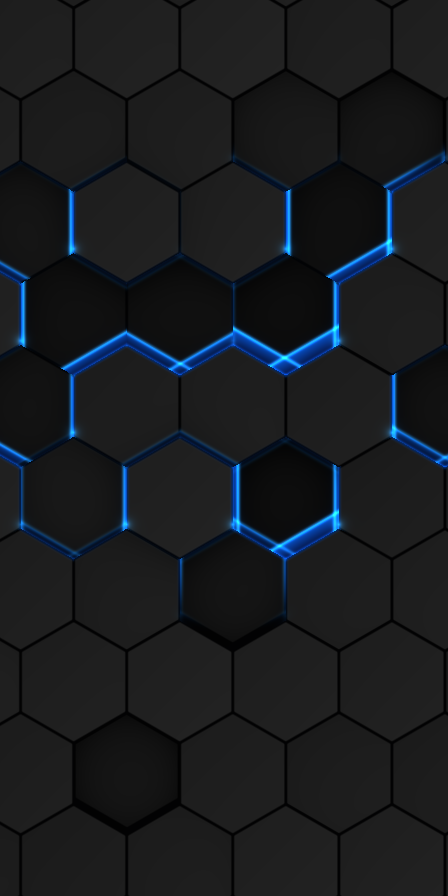
Write a WebGL 2 fragment shader that draws this background.

```glsl
#version 300 es
precision highp float;
// Dark hexagonal tiles at uneven heights, with blue light in the deep gaps.

uniform vec2 u_resolution;
out vec4 fragColor;

const float TILE_WIDTH = 0.2368;         // share of the canvas width
const vec2 FIRST_TILE = vec2(0.638, 0.068);
const float ROW_STEP = 0.8660254;        // in tile widths
const float SIXTH_TURN = 1.0471976;

const vec3 FACE = vec3(0.122);
const vec3 GAP = vec3(0.008, 0.008, 0.010);
const vec3 NAVY = vec3(0.015, 0.07, 0.25);
const vec3 BLUE = vec3(0.02, 0.30, 0.76);
const vec3 SPARK = vec3(0.12, 0.62, 1.0);

// Sunken tiles: column, row, depth (negative depth is raised)
const int WELL_COUNT = 15;
const vec3 WELLS[WELL_COUNT] = vec3[WELL_COUNT](
    vec3(0, 8, 0.25), vec3(1, 8, 0.5), vec3(-2, 7, 0.55),
    vec3(-1, 7, -0.2), vec3(1, 7, 0.8), vec3(-2, 6, 0.75),
    vec3(-1, 6, 0.7), vec3(0, 6, 1.0), vec3(-2, 5, 0.6),
    vec3(2, 5, 0.65), vec3(-2, 4, 0.35), vec3(-1, 4, -0.35),
    vec3(0, 4, 1.0), vec3(0, 3, 0.5), vec3(-1, 1, 0.5));

float hash(vec2 p) {
    return fract(sin(dot(p, vec2(127.1, 311.7))) * 43758.5453);
}

// Odd rows are shifted by half a tile
vec2 tileCenter(vec2 id) {
    return vec2(id.x - 0.5 * mod(id.y, 2.0), id.y * ROW_STEP);
}

vec2 tileInRow(vec2 p, float row) {
    return vec2(floor(p.x + 0.5 * mod(row, 2.0) + 0.5), row);
}

vec2 nearestTile(vec2 p) {
    float row = floor(p.y / ROW_STEP);
    vec2 low = tileInRow(p, row);
    vec2 high = tileInRow(p, row + 1.0);
    return distance(p, tileCenter(low)) < distance(p, tileCenter(high)) ? low : high;
}

float tileDepth(vec2 id) {
    float depth = 0.12 * hash(id);
    for (int i = 0; i < WELL_COUNT; i++) {
        if (distance(id, WELLS[i].xy) < 0.5) depth += WELLS[i].z;
    }
    return depth;
}

float lineGlow(float d, float width) {
    return exp(-d * d / (width * width));
}

// The light fills only a band across the middle rows
float lightBand(float y) {
    return smoothstep(2.2, 2.9, y) * (1.0 - smoothstep(6.45, 6.85, y));
}

vec3 faceColor(vec2 id, vec2 local, float depth) {
    float shade = 1.0 + 0.12 * (hash(id + 7.3) - 0.5) + 0.08 * (local.x - local.y);
    return FACE * shade * (1.0 - 0.55 * clamp(depth, 0.0, 1.0));
}

void main() {
    vec2 p = (gl_FragCoord.xy / u_resolution.x - FIRST_TILE) / TILE_WIDTH;
    float pixel = 1.0 / (u_resolution.x * TILE_WIDTH);

    vec2 id = nearestTile(p);
    vec2 center = tileCenter(id);
    vec2 local = p - center;
    float depth = tileDepth(id);
    float light = lightBand(p.y);
    vec3 color = faceColor(id, local, depth);
    vec3 glow = vec3(0.0);

    for (int k = 0; k < 6; k++) {
        float angle = float(k) * SIXTH_TURN;
        vec2 normal = vec2(cos(angle), sin(angle));
        float d = 0.5 - dot(local, normal);
        float step_ = depth - tileDepth(nearestTile(center + normal));
        float rise = max(step_, 0.0);

        // Shadow cast by the higher neighbour, and the dark seam
        color *= 1.0 - 0.8 * min(rise, 1.0) * exp(-d / 0.14);
        color = mix(GAP, color, smoothstep(0.003, 0.014 + pixel, d));

        // Wall of the higher neighbour, widest along the lower edges
        float wallWidth = rise * (0.04 + 0.125 * max(-normal.y, 0.0));
        float strength = light * smoothstep(0.1, 0.9, rise);
        float facing = smoothstep(-0.7, 0.0, -normal.y * sign(step_));
        strength *= mix(0.1, 1.0, facing);
        float wall = 1.0 - smoothstep(wallWidth - pixel, wallWidth + pixel, d);
        float climb = clamp(d / max(wallWidth, 0.001), 0.0, 1.0);
        vec3 wallColor = mix(NAVY, BLUE, climb) * strength;
        color = mix(color, GAP + wallColor, wall * step(0.03, rise));

        // Bright foot of the wall with a soft halo
        float foot = d - wallWidth;
        glow += SPARK * strength * lineGlow(foot, 0.018) * 0.75;
        glow += BLUE * strength * exp(-abs(foot) / 0.035) * 0.12;

        // Thin lit seam, with a spark at the foot of upright ones
        float seam = light * smoothstep(0.12, 0.6, abs(step_)) * mix(0.2, 1.0, facing);
        glow += BLUE * seam * lineGlow(d, 0.016) * 0.55;
        float upright = 1.0 - smoothstep(0.05, 0.2, abs(normal.y));
        float spark = exp(-length(vec2(d, local.y + 0.25)) / 0.03);
        glow += SPARK * seam * upright * spark * 0.8;
    }

    fragColor = vec4(min(color + glow, 1.0), 1.0);
}
```
